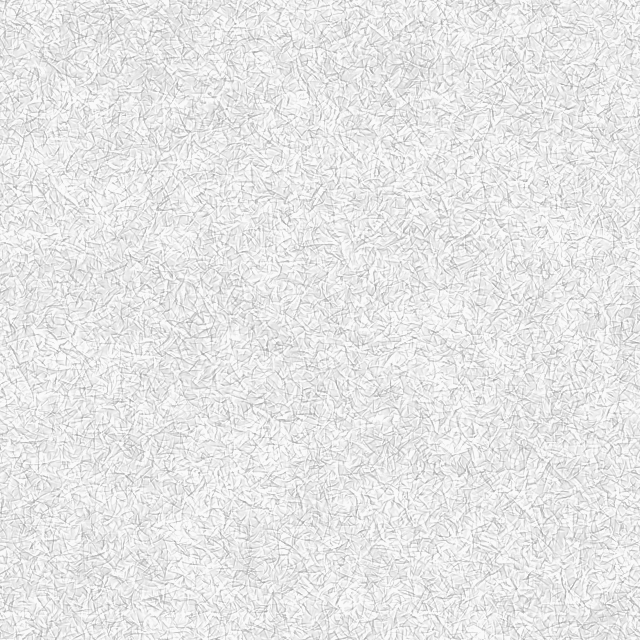
This texture is drawn by a WebGL 2 fragment shader. Its source:

```glsl
#version 300 es
precision highp float;
precision highp int;
// Pale handmade paper: a dense felt of short, curved, embossed fibres.

uniform vec2 u_resolution;
out vec4 fragColor;

// Four random values in 0..1 for a cell and two seeds (PCG mixing).
vec4 hash4(vec2 cell, int seedA, int seedB) {
  uvec4 v = uvec4(ivec4(ivec2(cell), seedA, seedB));
  v = v * 1664525u + 1013904u;
  v += v.yzxy * v.wxyz;
  v ^= v >> 16u;
  v += v.yzxy * v.wxyz;
  return vec4(v >> 8u) / 16777216.0;
}

float cornerSlope(vec2 corner, vec2 offset, int seed) {
  float angle = 6.2832 * hash4(corner, seed, 77).x;
  return dot(vec2(cos(angle), sin(angle)), offset);
}

// Gradient noise, roughly -0.7..0.7.
float gradientNoise(vec2 p, int seed) {
  vec2 i = floor(p), f = p - i;
  vec2 u = f * f * f * (f * (f * 6.0 - 15.0) + 10.0);
  vec2 e = vec2(1.0, 0.0);
  return mix(
    mix(cornerSlope(i, f, seed), cornerSlope(i + e, f - e, seed), u.x),
    mix(cornerSlope(i + e.yx, f - e.yx, seed), cornerSlope(i + 1.0, f - 1.0, seed), u.x),
    u.y);
}

// One fibre: a thin shadow along one side of a pale blade.
float fibre(vec2 q, float halfLength, float bend, float strength, float blade, float width) {
  float taper = 1.0 - q.x * q.x / (halfLength * halfLength);
  if (taper <= 0.0) return 0.0;
  q.y -= bend * q.x * q.x / halfLength;
  float shadow = q.y / width;
  float body = width * blade * (0.4 + 0.6 * taper);
  float light = (q.y - width - body) / body;
  return taper * (0.07 * exp(-light * light) * (0.3 + strength)
    - 0.155 * strength * exp(-shadow * shadow));
}

// Fibres scattered over a grid; the neighbouring cells cover their reach.
float fibreLayer(vec2 p, float cellSize, int layer, float width) {
  vec2 home = floor(p / cellSize);
  float relief = 0.0;
  for (int y = -1; y <= 1; y++) {
    for (int x = -1; x <= 1; x++) {
      vec2 cell = home + vec2(x, y);
      for (int k = 0; k < 3; k++) {
        vec4 place = hash4(cell, layer, k);
        vec4 form = hash4(cell, layer + 20, k);
        float c = cos(6.2832 * place.z), s = sin(6.2832 * place.z);
        vec2 q = mat2(c, -s, s, c) * (p - (cell + place.xy) * cellSize);
        relief += fibre(q, cellSize * mix(0.3, 0.85, form.x), 0.6 * (form.y - 0.5),
          form.z, mix(0.7, 2.6, form.w * form.w), width);
      }
    }
  }
  return relief;
}

void main() {
  vec2 p = gl_FragCoord.xy / u_resolution.y;
  float width = max(0.0011, 0.5 / u_resolution.y);

  // Cloudy thickness of the sheet, from broad patches to fine grain.
  float tone = 0.919;
  tone += 0.028 * gradientNoise(p * 5.0, 1);
  tone += 0.036 * gradientNoise(p * 15.0, 2);
  tone += 0.045 * gradientNoise(p * 42.0, 3);
  tone += 0.045 * gradientNoise(p * 190.0, 4);

  // Four fibre lengths, from long strands to short shreds.
  float cellSize = 0.040;
  for (int layer = 0; layer < 4; layer++) {
    tone += fibreLayer(p, cellSize, layer, width);
    cellSize *= 0.68;
  }

  // Crossing shadows deepen only a little.
  tone = max(tone, mix(0.78, tone, 0.6));
  fragColor = vec4(vec3(clamp(tone, 0.66, 0.98)), 1.0);
}
```
